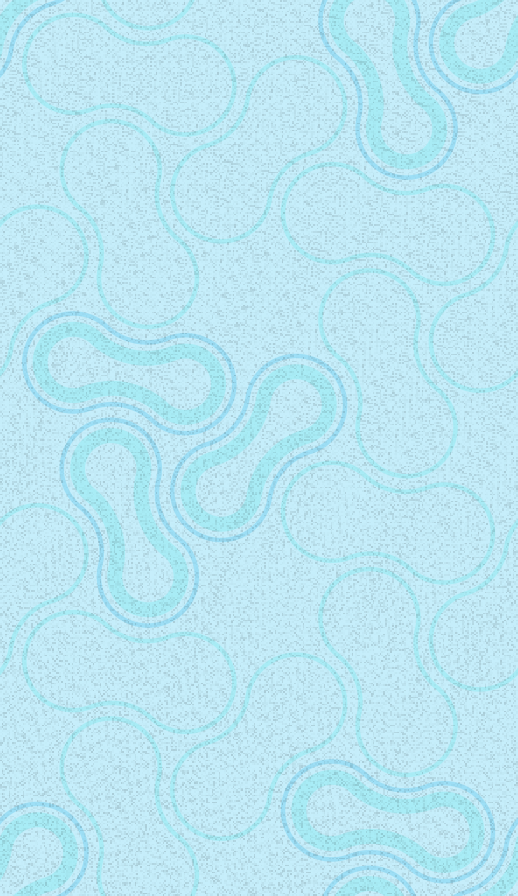
Reproduce this pattern procedurally as a WebGL 1 fragment shader.

```glsl
precision highp float;

uniform vec2 u_resolution;

#define CELLS 3.0          // lattice cells per canvas height
#define LOBE_OFFSET 0.191  // peanut centre to lobe centre
#define LOBE_RADIUS 0.164
#define NECK 0.109         // half width of the waist
#define TILT 0.192         // rotation of the first peanut
#define LINE_HALF 0.0075
#define BAND_DEPTH 0.053   // middle of the inner band below the rim
#define BAND_HALF 0.025
#define GRAIN_CELLS 512.0  // grains per canvas height
#define GRAIN_DEPTH 0.14

const vec3 PAPER = vec3(0.775, 0.934, 0.984);
const vec3 CYAN = vec3(0.660, 0.926, 0.964);
const vec3 BLUE = vec3(0.615, 0.875, 0.965);
const vec2 STEP_U = vec2(0.866025, 0.5);
const float SIXTH_TURN = 1.047198;

float hash(vec2 p) {
  return fract(sin(dot(p, vec2(127.1, 311.7))) * 43758.5453);
}

// Two round lobes joined by tangent concave arcs
float peanut(vec2 p, float angle) {
  float c = cos(angle), s = sin(angle);
  p = abs(vec2(c * p.x + s * p.y, c * p.y - s * p.x));
  float arc = (LOBE_OFFSET * LOBE_OFFSET + NECK * NECK - LOBE_RADIUS * LOBE_RADIUS)
            / (2.0 * (LOBE_RADIUS - NECK));
  float arcY = NECK + arc;
  if (p.x * arcY + p.y * LOBE_OFFSET < LOBE_OFFSET * arcY)
    return arc - length(p - vec2(0.0, arcY));
  return length(p - vec2(LOBE_OFFSET, 0.0)) - LOBE_RADIUS;
}

float stripe(float d, float halfWidth, float aa) {
  return 1.0 - smoothstep(halfWidth - aa, halfWidth + aa, abs(d));
}

// Thin outline, or a blue rim with a wide inner band
vec3 drawPeanut(vec3 color, float d, float accent, float aa) {
  float rim = stripe(d, LINE_HALF, aa);
  float band = stripe(d + BAND_DEPTH, BAND_HALF, aa) * accent;
  color = mix(color, CYAN, band);
  return mix(color, mix(CYAN, BLUE, accent), rim);
}

void main() {
  vec2 uv = gl_FragCoord.xy / u_resolution.y;
  vec2 p = vec2(uv.x, 1.0 - uv.y) * CELLS;
  float aa = 0.7 * CELLS / u_resolution.y;

  // Hexagonal lattice with three peanuts in each cell
  float column = floor(p.x / STEP_U.x);
  float row = floor(p.y - p.x / STEP_U.x * STEP_U.y);
  vec3 color = PAPER;
  for (int i = -1; i <= 1; i++) {
    for (int j = -1; j <= 1; j++) {
      vec2 id = vec2(column + float(i), row + float(j));
      vec2 q = p - id.x * STEP_U - vec2(0.0, id.y);
      // Every third cell is accented
      float accent = 1.0 - step(0.5, mod(id.y - id.x - 1.0 + 0.1, 3.0) - 0.1);
      color = drawPeanut(color, peanut(q - 0.5 * STEP_U, TILT), accent, aa);
      color = drawPeanut(color, peanut(q - STEP_U, TILT - SIXTH_TURN), accent, aa);
      color = drawPeanut(color, peanut(q - 0.5 * STEP_U - vec2(0.0, 0.5), TILT + SIXTH_TURN), accent, aa);
    }
  }

  // Fine darkening grain
  float grain = pow(hash(floor(uv * GRAIN_CELLS)), 3.5);
  gl_FragColor = vec4(color * (1.0 - GRAIN_DEPTH * grain), 1.0);
}
```
